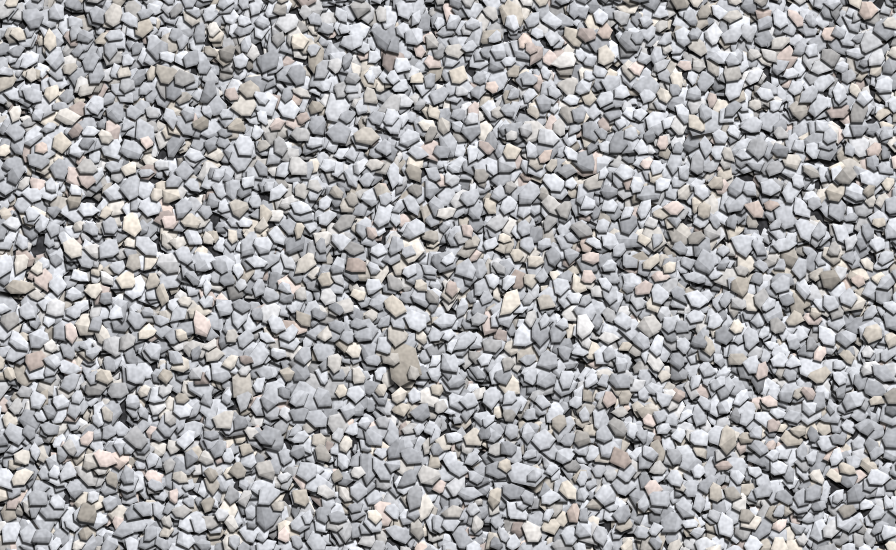
A WebGL 2 fragment shader for this texture:

```glsl
#version 300 es
precision highp float;

uniform vec2 u_resolution;
out vec4 fragColor;

const float TAU = 6.2831853;
const int SIDES = 6;

vec3 hash3(vec3 p) {
  p = fract(p * vec3(0.1031, 0.1030, 0.0973));
  p += dot(p, p.yxz + 33.33);
  return fract((p.xxy + p.yxx) * p.zyx);
}

vec2 direction(float angle) {
  return vec2(cos(angle), sin(angle));
}

float cornerGradient(vec2 corner, vec2 offset) {
  return dot(direction(TAU * hash3(vec3(corner, 5.0)).x), offset);
}

float gradientNoise(vec2 p) {
  vec2 i = floor(p), f = p - i;
  vec2 w = f * f * f * (f * (f * 6.0 - 15.0) + 10.0);
  vec2 e = vec2(0.0, 1.0);
  float low = mix(cornerGradient(i, f), cornerGradient(i + e.yx, f - e.yx), w.x);
  float high = mix(cornerGradient(i + e, f - e), cornerGradient(i + e.yy, f - e.yy), w.x);
  return mix(low, high, w.y);
}

// Irregular convex polygon: xy is the nearest side's normal, z the distance
vec3 polygon(vec2 p, vec3 id, float radius) {
  vec3 nearest = vec3(0.0, 0.0, -10.0);
  for (int i = 0; i < SIDES; i++) {
    vec3 h = hash3(id + vec3(0.0, 0.0, 13.7 * float(i + 1)));
    vec2 normal = direction(TAU * (float(i) + 0.7 * h.x) / float(SIDES));
    float d = dot(p, normal) - radius * mix(0.68, 1.06, h.y);
    if (d > nearest.z) nearest = vec3(normal, d);
  }
  return nearest;
}

// Mostly cool grey, some cream and a few rosy
vec3 stoneColor(vec3 h) {
  vec3 tint = mix(vec3(0.982, 0.993, 1.022), vec3(1.04, 1.0, 0.945), smoothstep(0.60, 1.0, h.y));
  tint = mix(tint, vec3(1.05, 0.96, 0.92), 0.8 * step(0.95, h.z));
  return tint * mix(0.65, 0.94, pow(h.x, 0.7));
}

// Bevelled rim, broad tilt and one crease across the top
float stoneShade(vec2 p, vec3 shape, vec2 sun, vec3 h, float radius, float blur) {
  float rim = smoothstep(-0.17, 0.0, shape.z);
  float lit = dot(shape.xy, sun);
  vec2 creaseNormal = direction(TAU * h.x);
  float crease = smoothstep(-blur, blur, dot(p, creaseNormal) - radius * mix(-0.2, 0.6, h.y));
  float facet = crease * (0.10 * dot(creaseNormal, sun) - 0.05);
  return 1.0 + rim * (0.14 * lit - 0.09) + facet + 0.06 * dot(p, sun) / radius;
}

// Paints one scattered layer, with its cast shadows, over the colour below
vec3 stoneLayer(vec3 color, vec2 uv, float cells, float density, float seed, vec2 sun, float grain) {
  vec2 p = uv * cells + seed * vec2(3.37, 7.91);
  vec2 home = floor(p);
  float blur = 0.75 * cells / u_resolution.y;
  for (int y = -1; y <= 1; y++) {
    for (int x = -1; x <= 1; x++) {
      vec3 id = vec3(home + vec2(x, y) + 50.0, seed);
      vec3 place = hash3(id);
      vec3 form = hash3(id + 101.3);
      vec2 local = p - (id.xy - 50.0) - mix(vec2(0.08), vec2(0.92), place.xy);
      if (place.z > density || dot(local, local) > 1.2) continue;

      // Turn and stretch into the stone's own frame
      float radius = mix(0.36, 0.60, form.x * form.x);
      vec2 axis = direction(TAU * form.y);
      mat2 frame = mat2(axis.x, -axis.y, axis.y, axis.x);
      vec2 stretch = vec2(mix(1.0, 0.85, form.z), mix(1.0, 1.38, form.z));
      vec2 q = frame * local * stretch;
      vec2 localSun = frame * sun;
      vec2 towardSun = frame * (local + sun * mix(0.07, 0.13, form.x)) * stretch;

      vec3 shape = polygon(q, id, radius);
      float shadow = polygon(towardSun, id, radius).z;
      color *= mix(0.27, 1.0, smoothstep(-0.04, 0.07, shadow));

      vec3 surface = stoneColor(hash3(id + 211.9));
      surface *= stoneShade(q, shape, localSun, hash3(id + 307.1), radius, blur) + grain;
      color = mix(color, surface, 1.0 - smoothstep(-blur, blur, shape.z));
    }
  }
  return color;
}

void main() {
  vec2 uv = gl_FragCoord.xy / u_resolution.y;
  vec2 sun = normalize(vec2(0.35, 0.94));

  // Mineral speckle shared by all stones
  float grain = 0.10 * gradientNoise(uv * 75.0) + 0.10 * gradientNoise(uv * 160.0 + 9.0);

  // Dark bed, then stones from the bottom up
  vec3 color = vec3(0.24, 0.24, 0.25) * (1.0 + 3.0 * grain);
  for (int i = 0; i < 7; i++) {
    float layer = float(i);
    float cells = 24.0 + 7.0 * fract(layer * 0.618);
    color = stoneLayer(color, uv, cells, 0.92, layer + 1.0, sun, grain);
    // A few large stones lie among the upper ones
    if (i == 5) color = stoneLayer(color, uv, 14.0, 0.02, 17.0, sun, grain);
  }
  color *= 1.0 + 0.05 * gradientNoise(uv * 3.0);
  fragColor = vec4(clamp(color, 0.0, 1.0), 1.0);
}
```
